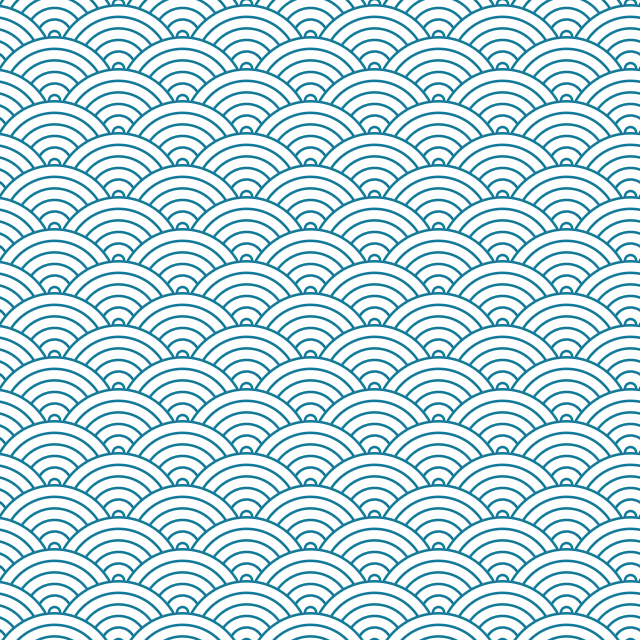
Write a Shadertoy shader that draws this pattern.

```glsl
// Seigaiha waves: staggered rows of overlapping scales made of concentric arcs.

const float COLUMNS = 5.0;               // scales across
const float ROWS = 20.0;                 // staggered rows; even, so the tile wraps
const vec2 ORIGIN = vec2(0.0852, 0.0427); // centre of one scale
const float RADIUS = 0.0990;             // centre line of the outermost arc
const float RING_GAP = 0.01805;          // distance between arcs
const float LAST_RING = 5.0;             // index of the innermost arc
const float LINE_WIDTH = 0.0040;
const vec3 PAPER = vec3(0.995, 1.0, 0.995);
const vec3 INK = vec3(0.08, 0.48, 0.60);

// Antialiased coverage of a signed distance, negative inside.
float coverage(float dist, float pixel) {
    return clamp(0.5 - dist / pixel, 0.0, 1.0);
}

// Distance from the centre of the nearest scale in a row.
float scaleRadius(vec2 p, float row) {
    float width = 1.0 / COLUMNS;
    float x = p.x - 0.5 * width * mod(row, 2.0);
    x -= width * floor(x / width + 0.5);
    return length(vec2(x, p.y - row / ROWS));
}

// Signed distance to the nearest concentric arc.
float ringDistance(float r) {
    float depth = RADIUS - r;
    float ring = clamp(floor(depth / RING_GAP + 0.5), 0.0, LAST_RING);
    return abs(depth - ring * RING_GAP) - 0.5 * LINE_WIDTH;
}

void mainImage(out vec4 fragColor, in vec2 fragCoord) {
    vec2 p = fragCoord / iResolution.xy - ORIGIN;
    float pixel = 1.0 / min(iResolution.x, iResolution.y);
    float baseRow = floor(p.y * ROWS);

    // Paint from back to front: each lower row covers the rows above it.
    float ink = 0.0;
    for (int i = 1; i >= -2; i--) {
        float r = scaleRadius(p, baseRow + float(i));
        ink *= 1.0 - coverage(r - RADIUS, pixel);
        ink = max(ink, coverage(ringDistance(r), pixel));
    }

    fragColor = vec4(mix(PAPER, INK, ink), 1.0);
}
```
